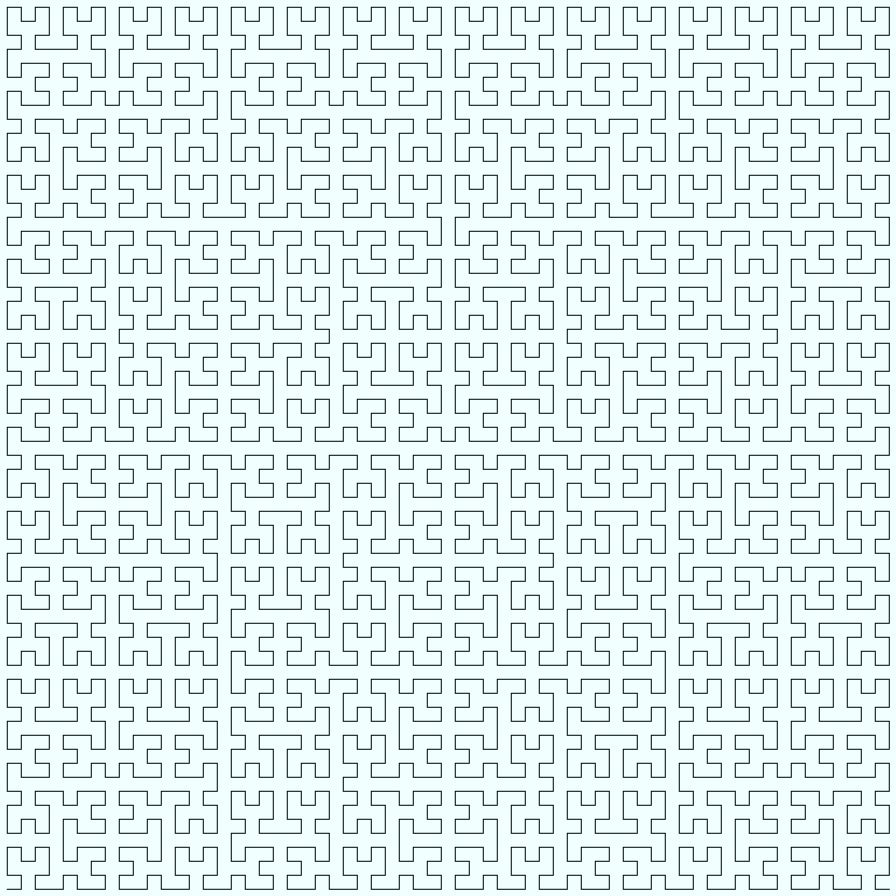
A three.js fragment shader for this pattern:

```glsl
// Thin black Hilbert curve of order six, 64 by 64 cells, on a pale azure ground.

#define ORDER 6
#define LINE_WIDTH 0.0725             // in cells
#define LINE_SHIFT vec2(0.02, -0.02)  // from the cell centre, in cells
#define GROUND vec3(0.95, 1.0, 1.0)
#define INK vec3(0.0)

varying vec2 vUv;

const float CELLS = exp2(float(ORDER));

// Position of a cell along the curve, from lower left to lower right.
float hilbertIndex(vec2 cell) {
  float index = 0.0;
  float side = CELLS;
  for (int level = 0; level < ORDER; level++) {
    side *= 0.5;
    vec2 quadrant = step(vec2(side), cell);
    cell -= quadrant * side;
    index += side * side * (3.0 * quadrant.x + quadrant.y - 2.0 * quadrant.x * quadrant.y);
    // The lower quadrants are mirrored about a diagonal.
    if (quadrant.y < 0.5) {
      if (quadrant.x > 0.5) cell = side - 1.0 - cell;
      cell = cell.yx;
    }
  }
  return index;
}

// 1 when the curve runs from this cell straight to its neighbour.
float joins(vec2 cell, float index, vec2 direction) {
  vec2 neighbour = cell + direction;
  if (any(lessThan(neighbour, vec2(0.0))) || any(greaterThanEqual(neighbour, vec2(CELLS)))) return 0.0;
  return 1.0 - step(1.5, abs(hilbertIndex(neighbour) - index));
}

// Share of a pixel at x that lies between low and high.
float coverage(float x, float low, float high, float pixel) {
  float overlap = min(x + 0.5 * pixel, high) - max(x - 0.5 * pixel, low);
  return clamp(overlap / pixel, 0.0, 1.0);
}

void main() {
  vec2 pixel = max(fwidth(vUv) * CELLS, vec2(1e-5));
  vec2 position = vUv * CELLS - LINE_SHIFT;
  vec2 cell = clamp(floor(position), 0.0, CELLS - 1.0);
  vec2 p = position - cell - 0.5;

  // Arms towards the neighbours before and after along the curve.
  float index = hilbertIndex(cell);
  float left = joins(cell, index, vec2(-1.0, 0.0));
  float right = joins(cell, index, vec2(1.0, 0.0));
  float down = joins(cell, index, vec2(0.0, -1.0));
  float up = joins(cell, index, vec2(0.0, 1.0));

  // Union of the horizontal and vertical bars, counting their crossing once.
  float r = 0.5 * LINE_WIDTH;
  float acrossX = coverage(p.x, -r, r, pixel.x);
  float acrossY = coverage(p.y, -r, r, pixel.y);
  float horizontal = coverage(p.x, -r - left, r + right, pixel.x) * acrossY;
  float vertical = coverage(p.y, -r - down, r + up, pixel.y) * acrossX;
  float line = horizontal + vertical - acrossX * acrossY;

  gl_FragColor = vec4(mix(GROUND, INK, clamp(line, 0.0, 1.0)), 1.0);
}
```
